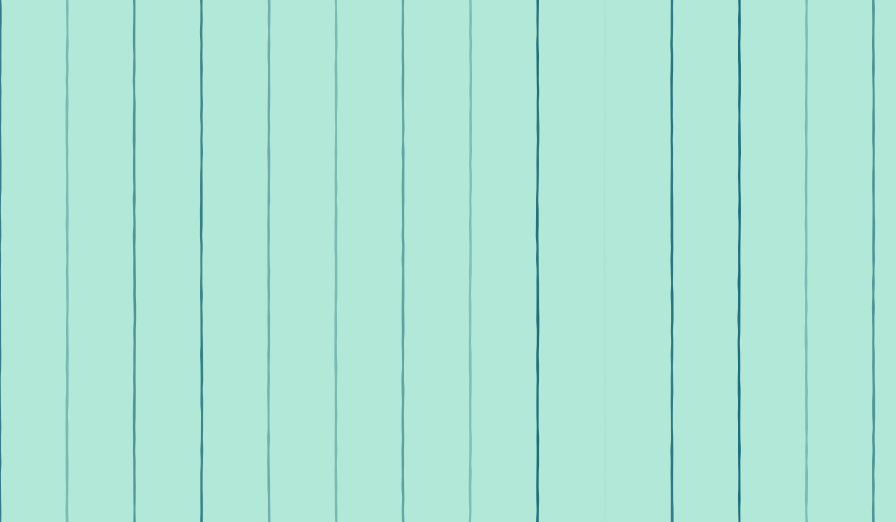
Write a Shadertoy shader that draws this pattern.

```glsl
#define PITCH 0.075         // line spacing, in canvas widths
#define LINE_WIDTH 0.0027   // mean stroke width
#define EDGE_WEAR 0.0007    // roughness of each stroke edge
#define DRIFT 0.0008        // slow sideways wander
#define WEAR_SCALE 75.0     // rough patches per canvas width
#define DRIFT_SCALE 9.0     // bends per canvas width
#define GROUND vec3(0.700, 0.910, 0.845)
#define INK vec3(0.120, 0.430, 0.480)

// Ink strength of each successive line
const float STRENGTH[14] = float[14](
    0.85, 0.38, 0.66, 0.82, 0.47, 0.38, 0.56,
    0.34, 0.97, 0.03, 0.90, 1.00, 0.37, 0.68);

float hash(vec2 p) {
    vec3 q = fract(p.xyx * 0.1031);
    q += dot(q, q.yzx + 33.33);
    return fract((q.x + q.y) * q.z);
}

// Smooth noise along a line, from -0.5 to 0.5
float lineNoise(float along, float seed) {
    float cell = floor(along);
    float t = smoothstep(0.0, 1.0, along - cell);
    return mix(hash(vec2(cell, seed)), hash(vec2(cell + 1.0, seed)), t) - 0.5;
}

// Share of the pixel lying between two stroke edges
float spanCoverage(float x, float left, float right, float pixel) {
    float overlap = min(x + 0.5 * pixel, right) - max(x - 0.5 * pixel, left);
    return clamp(overlap / pixel, 0.0, 1.0);
}

void mainImage(out vec4 fragColor, in vec2 fragCoord) {
    float pixel = 1.0 / iResolution.x;
    vec2 p = fragCoord * pixel;

    // Nearest line and the offset from its axis
    float id = floor(p.x / PITCH + 0.5);
    float offset = p.x - id * PITCH;
    float seed = id * 7.0 + 3.0;

    // Hand-drawn wander with independently worn edges
    float center = DRIFT * lineNoise(p.y * DRIFT_SCALE, seed);
    float left = center - 0.5 * LINE_WIDTH
               + EDGE_WEAR * lineNoise(p.y * WEAR_SCALE, seed + 1.0);
    float right = center + 0.5 * LINE_WIDTH
                + EDGE_WEAR * lineNoise(p.y * WEAR_SCALE, seed + 2.0);

    // Ink density varies gently along each stroke
    float density = 1.0 + 0.12 * lineNoise(p.y * DRIFT_SCALE * 2.0, seed + 4.0);
    float ink = STRENGTH[int(mod(id, 14.0))] * density;
    float coverage = spanCoverage(offset, left, right, pixel);
    fragColor = vec4(mix(GROUND, INK, clamp(ink * coverage, 0.0, 1.0)), 1.0);
}
```
